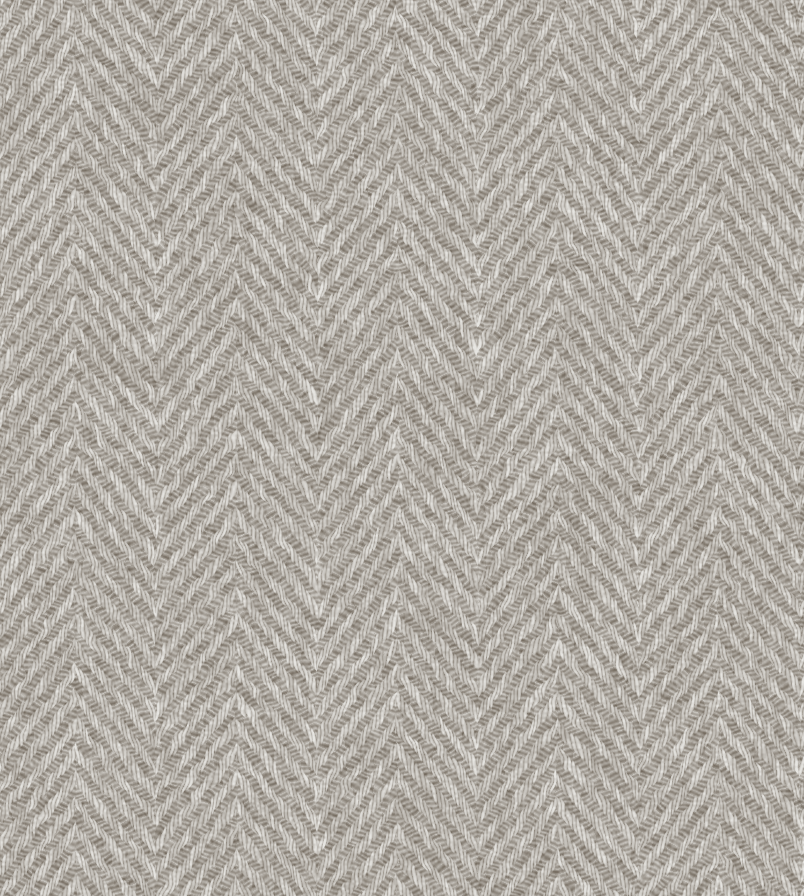
Write a Shadertoy shader that draws this texture.

```glsl
// Woven herringbone cloth: pale twill floats over a warm grey ground, in five columns.

float hash(vec2 p) {
    return fract(sin(dot(p, vec2(127.1, 311.7))) * 43758.5453);
}

float noise(vec2 p) {
    vec2 i = floor(p), f = fract(p);
    f = f * f * (3.0 - 2.0 * f);
    return mix(mix(hash(i), hash(i + vec2(1, 0)), f.x),
               mix(hash(i + vec2(0, 1)), hash(i + vec2(1, 1)), f.x), f.y);
}

void mainImage(out vec4 fragColor, in vec2 fragCoord) {
    vec2 p = fragCoord / iResolution.x;
    float pixel = 1.0 / iResolution.x;

    // Hand-woven wobble of the yarns
    vec2 q = p + 0.004 * (vec2(noise(p * 9.0), noise(p * 11.0 + 40.0)) - 0.5)
               + 0.005 * (vec2(noise(p * 70.0 + 7.0), noise(p * 70.0 + 90.0)) - 0.5);

    // Fold each column about its ridge: 0 at the ridge, 0.5 at the valley
    float column = q.x * 5.0 - 0.47;
    float fold = abs(fract(column + 0.5) - 0.5);
    float side = floor(column * 2.0);

    // Chevron stripes, with one slightly slipped row at mid height
    float slip = 0.16 * exp(-pow((p.y - 0.56) * 90.0, 2.0)) * noise(p * 25.0);
    float stripe = q.y * 30.5 + fold * 7.3 + slip;
    float along = fract(stripe) - 0.5;

    // Steep, slanted strands that make up each pale stripe
    float strand = fold * 34.0 + along * 1.2;
    vec2 id = vec2(floor(strand) + side * 40.0, floor(stripe));
    float across = fract(strand) * 2.0 - 1.0;
    float halfLength = 0.28 - 0.10 * across * across + 0.14 * (hash(id) - 0.5);
    float edge = 0.06 + 15.0 * pixel;
    float cover = 1.0 - smoothstep(-edge, edge, abs(along) - halfLength);
    float strandTone = 0.95 - 0.62 * across * across
                     + 0.36 * (hash(id + 17.0) - 0.5) - 0.8 * along * along;

    // Fine, gently slanted weft rows in the darker ground
    float weft = q.y * 152.5 - fold * 13.0;
    vec2 weftId = vec2(floor(fold * 22.0) + side * 20.0, floor(weft));
    float groundTone = 0.36 + 0.24 * cos(6.2832 * weft)
                     + 0.36 * (hash(weftId + 5.0) - 0.5);
    groundTone -= 0.10 * smoothstep(0.08, 0.0, abs(abs(along) - 0.32));

    float tone = mix(groundTone, strandTone, cover);

    // Loose pale knots along ridges and valleys
    float seam = exp(-pow((fold - 0.5) * 26.0, 2.0)) + 0.6 * exp(-pow(fold * 26.0, 2.0));
    tone += 0.45 * seam * (noise(vec2(q.x * 160.0, q.y * 75.0)) - 0.38);

    // Uneven dye, slubs and fibre grain
    tone += 0.04 * (noise(p * vec2(14.0, 7.0)) - 0.5);
    tone += 0.10 * (noise(p * vec2(45.0, 110.0) + 30.0) - 0.5);
    tone += 0.42 * (noise(p * 330.0 + 12.0) - 0.5);

    vec3 shade = vec3(0.54, 0.51, 0.47);
    vec3 pale = vec3(0.83, 0.82, 0.80);
    fragColor = vec4(mix(shade, pale, clamp(tone, -0.3, 1.25)), 1.0);
}
```
